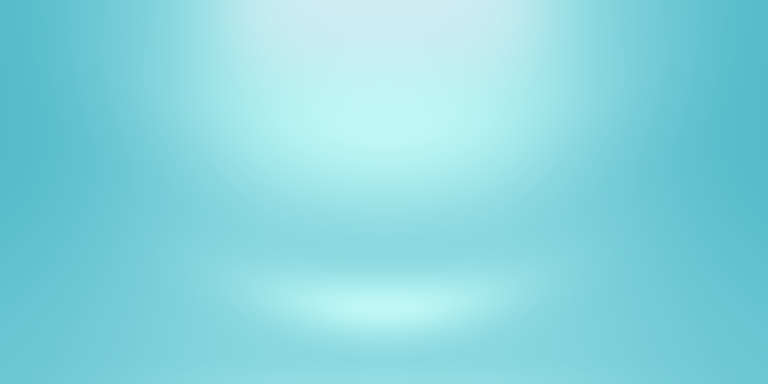
Write a Shadertoy shader that draws this background.

```glsl
const vec3 DEEP_TEAL = vec3(0.32, 0.72, 0.78);
const vec3 PALE_AQUA = vec3(0.75, 0.97, 0.965);
const vec3 MIST = vec3(0.81, 0.92, 0.95);

float bell(float offset, float width) {
    float t = offset / width;
    return exp(-t * t);
}

// Height measured from a curve that rises towards both sides
float bowlHeight(vec2 p, float curvature) {
    return p.y - curvature * p.x * p.x;
}

float backdropLight(vec2 p) {
    float edgeLight = mix(0.22, 0.02, smoothstep(0.0, 0.65, p.y));
    return mix(0.5, edgeLight, smoothstep(0.2, 1.1, abs(p.x)));
}

float upperGlow(vec2 p, float height) {
    float rise = smoothstep(0.33, 0.68, height);
    float fade = 1.0 - 0.15 * smoothstep(0.68, 1.0, p.y);
    return 0.5 * rise * fade * bell(p.x, 0.55);
}

float floorGlow(vec2 p, float height) {
    float pool = 0.5 * bell(height - 0.2, 0.08) * bell(p.x, 0.32);
    float rim = 0.09 * (1.0 - smoothstep(0.0, 0.07, p.y));
    return pool + rim * bell(p.x, 0.7);
}

vec3 addMist(vec3 color, vec2 p) {
    float across = exp(-pow(abs(p.x) / 0.4, 4.0));
    return mix(color, MIST, across * smoothstep(0.68, 1.0, p.y));
}

void mainImage(out vec4 fragColor, in vec2 fragCoord) {
    // Horizontal range -1..1, vertical range 0..1
    vec2 uv = fragCoord / iResolution.xy;
    vec2 p = vec2(2.0 * uv.x - 1.0, uv.y);
    float height = bowlHeight(p, 0.38);

    // Combine the soft lights, then colour them
    float light = backdropLight(p) + upperGlow(p, height) + floorGlow(p, height);
    vec3 color = mix(DEEP_TEAL, PALE_AQUA, clamp(light, 0.0, 1.0));
    fragColor = vec4(addMist(color, p), 1.0);
}
```
